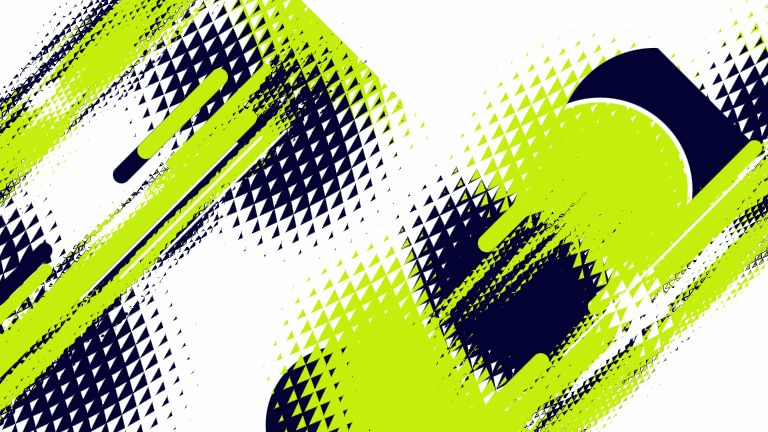
Reproduce this background procedurally as a Shadertoy shader.

```glsl
// Abstract sport print: lime and navy triangle halftones, ragged diagonal
// brush bands and round-ended bars on white. Halftones threshold soft blobs
// against a skewed triangle lattice; bands add stretched gradient noise.

const vec3 WHITE = vec3(0.995);
const vec3 LIME = vec3(0.77, 0.935, 0.045);
const vec3 NAVY = vec3(0.01, 0.01, 0.2);

vec2 gradientAt(vec2 cell) {
    float h = fract(sin(dot(cell, vec2(127.1, 311.7))) * 4375.85);
    return vec2(cos(6.2832 * h), sin(6.2832 * h));
}

float noise(vec2 x) {
    vec2 i = floor(x), f = fract(x), o = vec2(1, 0);
    vec2 w = f * f * f * (f * (f * 6.0 - 15.0) + 10.0);
    float low = mix(dot(gradientAt(i), f), dot(gradientAt(i + o), f - o), w.x);
    float high = mix(dot(gradientAt(i + o.yx), f - o.yx), dot(gradientAt(i + 1.0), f - 1.0), w.x);
    return mix(low, high, w.y);
}

// Threshold 0..1: upright triangles grow first, then the gaps close
float triangleScreen(vec2 p) {
    vec2 f = fract(inverse(mat2(0.036, 0.019, 0.026, 0.050)) * p);
    float k = f.x + f.y;
    return k < 1.0 ? 0.5 - 1.5 * min(min(f.x, f.y), 1.0 - k)
                   : 0.5 + 1.5 * min(min(1.0 - f.x, 1.0 - f.y), k - 1.0);
}

float blob(vec2 p, vec2 center, float radius, float gain) {
    return gain * (1.0 - length(p - center) / radius);
}

// Ragged band density; q.x runs along the diagonal, q.y across it
float band(vec2 q, float across, float halfWidth, float from, float to) {
    float body = min(1.0 - abs(q.y - across) / halfWidth, 4.0 * min(q.x - from, to - q.x));
    return 1.5 * body + 1.2 * noise(q * vec2(5, 65) + across * 40.0);
}

// Round-ended bar, positive inside
float bar(vec2 q, float across, float from, float to, float radius) {
    return radius - length(q - vec2(clamp(q.x, from, to), across));
}

void paint(inout vec3 color, vec3 ink, float d) {
    color = mix(color, ink, clamp(0.5 + d / max(fwidth(d), 1e-4), 0.0, 1.0));
}

void mainImage(out vec4 fragColor, in vec2 fragCoord) {
    vec2 p = fragCoord / iResolution.y;
    p.x += 0.5 * (16.0 / 9.0 - iResolution.x / iResolution.y);
    vec2 q = vec2(p.x + p.y, p.y - p.x) * 0.7071;
    float screen = triangleScreen(p);
    float tread = triangleScreen(p * vec2(2.3, 2.8));
    vec3 color = WHITE;

    // Right cluster: navy core between two lime halftone clouds
    float core = max(blob(p, vec2(1.18, 0.29), 0.27, 1.5), blob(p, vec2(1.27, 0.22), 0.20, 2.0));
    float clear = max(core, 0.0);
    paint(color, NAVY, 0.185 - length(p - vec2(0.80, 0.016)));
    paint(color, NAVY, max(core, blob(p, vec2(1.2, 0.34), 0.34, 1.8)) - screen);
    paint(color, LIME, blob(p, vec2(1.40, 0.56), 0.38, 1.6) - clear - screen);
    paint(color, LIME, blob(p, vec2(0.97, 0.12), 0.37, 1.7) - clear - screen);

    // Rounded navy slab with a circular bite and a white rim
    float slab = min(min(0.225 - length(p - vec2(1.516, 0.664)), 1.705 - q.x), q.y + 0.78);
    float bite = length(p - vec2(1.389, 0.56)) - 0.214;
    paint(color, WHITE, min(slab, bite + 0.011));
    paint(color, NAVY, min(slab, bite));

    // Sparse triangles at the right edge
    paint(color, LIME, blob(p, vec2(1.77, 0.87), 0.15, 0.5) - screen);
    paint(color, NAVY, blob(p, vec2(1.78, 0.75), 0.20, 1.0) - screen);

    // Streaks across the navy core
    paint(color, NAVY, band(q, -0.59, 0.08, 0.88, 1.30) - tread);
    for (float i = 0.0; i < 3.0; i++) {
        float across = -0.525 - 0.038 * i;
        float start = 0.88 + 0.08 * i;
        paint(color, LIME, band(q, across, 0.015, start, start + 0.36) - tread);
    }
    paint(color, LIME, bar(q, -0.488, 1.106, 1.35, 0.021));
    paint(color, LIME, bar(q, -0.770, 0.78, 1.0, 0.020));

    // Right diagonal band
    paint(color, NAVY, band(q, -0.88, 0.085, 0.78, 1.9) - tread);
    paint(color, LIME, 0.75 * band(q, -0.92, 0.06, 0.6, 1.9) - tread);
    paint(color, LIME, band(q, -0.825, 0.062, 0.6, 1.9) - tread);
    paint(color, LIME, bar(q, -0.770, 1.18, 1.70, 0.018));
    paint(color, WHITE, band(q, -0.872, 0.02, 0.95, 1.6) - tread);
    paint(color, WHITE, blob(p, vec2(1.48, 0.28), 0.13, 0.9) - screen);
    paint(color, WHITE, bar(q, -0.797, 1.05, 1.75, 0.003));

    // Left cluster: halftone clouds, the lime one cut along a diagonal
    paint(color, LIME, min(blob(p, vec2(0.74, 0.896), 0.35, 1.15) - screen, 20.0 * (1.2 - q.x)));
    float cloud = max(blob(p, vec2(0.5, 0.815), 0.24, 1.0), blob(p, vec2(0.66, 0.67), 0.28, 1.25));
    paint(color, NAVY, min(cloud, 0.72) - screen);
    paint(color, NAVY, min(blob(p, vec2(0.15, 0.15), 0.31, 1.15), 0.72) - screen);
    paint(color, NAVY, blob(p, vec2(0.02, 0.42), 0.16, 0.8) - screen);

    // Upper left band
    paint(color, NAVY, band(q, 0.465, 0.11, -0.2, 1.15) - tread);
    paint(color, LIME, band(q, 0.445, 0.085, -0.2, 1.15) - tread);
    paint(color, WHITE, blob(q, vec2(0.63, 0.47), 0.09, 0.8) + noise(q * vec2(9, 70)) - tread);

    // Middle left band with bars and thin white scratches
    paint(color, NAVY, band(q, 0.085, 0.095, -0.2, 1.12) - tread);
    paint(color, LIME, band(q, 0.055, 0.040, -0.2, 1.08) - tread);
    paint(color, LIME, band(q, 0.125, 0.050, -0.2, 1.05) - tread);
    paint(color, NAVY, band(q, 0.078, 0.016, 0.3, 1.10) - tread);
    paint(color, WHITE, band(q, 0.150, 0.018, 0.4, 0.75) - tread);
    paint(color, NAVY, bar(q, 0.224, -0.1, 0.37, 0.018));
    paint(color, LIME, bar(q, 0.190, -0.1, 0.34, 0.015));
    paint(color, LIME, bar(q, 0.158, 0.72, 1.03, 0.012));
    paint(color, LIME, bar(q, 0.108, 0.0, 0.92, 0.020));
    for (float i = 0.0; i < 3.0; i++)
        paint(color, WHITE, bar(q, 0.085 - 0.03 * i, 0.35 + 0.1 * i, 0.86 + 0.05 * i, 0.003));
    paint(color, NAVY, bar(q, 0.222, 0.62, 0.85, 0.020));
    paint(color, LIME, bar(q, 0.222, 0.70, 0.94, 0.020));

    fragColor = vec4(color, 1.0);
}
```
